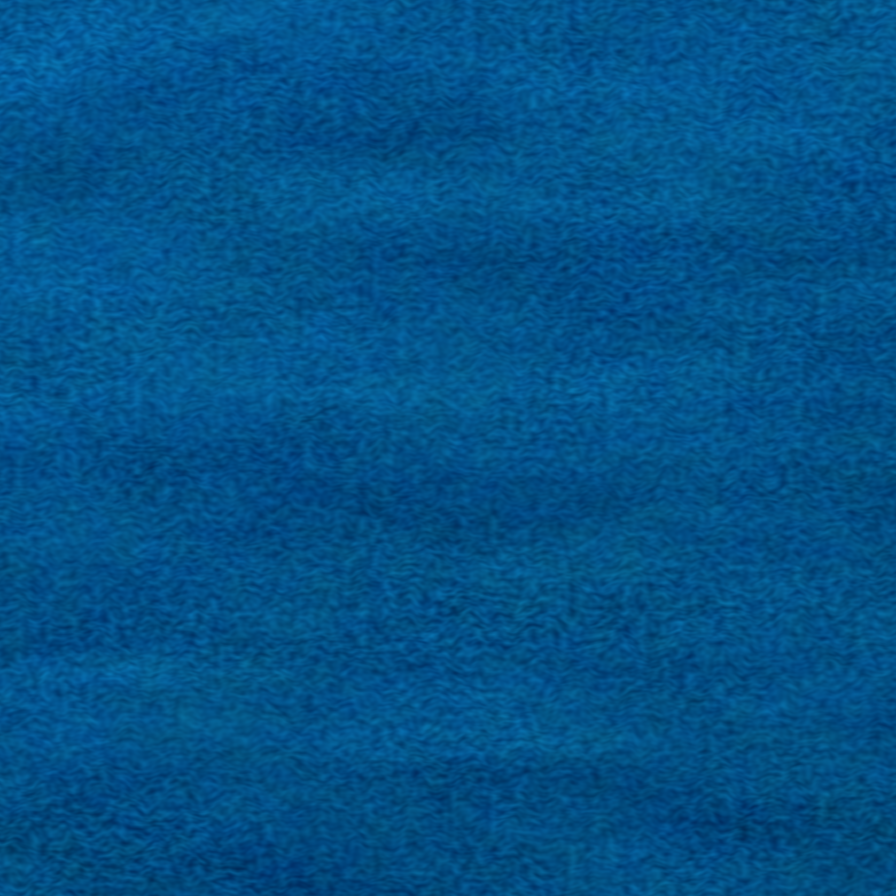
This texture is drawn by a three.js fragment shader. Its source:

```glsl
// Deep blue dyed fabric with fine wavy horizontal grain and soft streaks.
varying vec2 vUv;

// Random unit gradient for a lattice point.
vec2 latticeGradient(vec2 cell) {
  vec3 p = fract(cell.xyx * vec3(0.1031, 0.1030, 0.0973));
  p += dot(p, p.yzx + 33.33);
  float angle = 6.28318 * fract((p.x + p.y) * p.z);
  return vec2(cos(angle), sin(angle));
}

// Gradient noise, roughly -1 to 1.
float gradientNoise(vec2 p) {
  vec2 cell = floor(p);
  vec2 f = fract(p);
  vec2 blend = f * f * f * (f * (f * 6.0 - 15.0) + 10.0);
  float a = dot(latticeGradient(cell), f);
  float b = dot(latticeGradient(cell + vec2(1.0, 0.0)), f - vec2(1.0, 0.0));
  float c = dot(latticeGradient(cell + vec2(0.0, 1.0)), f - vec2(0.0, 1.0));
  float d = dot(latticeGradient(cell + vec2(1.0, 1.0)), f - vec2(1.0, 1.0));
  return 1.4 * mix(mix(a, b, blend.x), mix(c, d, blend.x), blend.y);
}

// Long horizontal streaks, from broad bands to thin threads.
float streaks(vec2 p) {
  float sum = 0.0;
  float weight = 1.15;
  vec2 scale = vec2(1.6, 8.0);
  for (int i = 0; i < 4; i++) {
    sum += weight * gradientNoise(p * scale + float(i) * 17.3 + 5.0);
    scale *= vec2(2.7, 2.1);
    weight *= 0.72;
  }
  return sum;
}

// Short fibres whose direction wavers around the horizontal.
float fibres(vec2 p) {
  p.y += 0.006 * gradientNoise(p * vec2(22.0, 16.0) + 41.0);
  p.y += 0.0025 * gradientNoise(p * vec2(60.0, 45.0) + 73.0);
  float coarse = gradientNoise(p * vec2(68.0, 135.0) + 11.0);
  float fine = gradientNoise(p * vec2(115.0, 205.0) + 29.0);
  return 1.6 * coarse + 1.6 * fine;
}

void main() {
  // Light falls off towards the lower right.
  float light = 0.95 * (vUv.y - 0.5) - 0.4 * (vUv.x - 0.5);

  // Grain contrast varies gently from patch to patch.
  float patchiness = 1.0 + 0.3 * gradientNoise(vUv * vec2(5.0, 8.0) + 61.0);
  float tone = light + streaks(vUv) + patchiness * fibres(vUv);

  // Dye drifts between teal and pure blue.
  float dye = 0.7 * gradientNoise(vUv * vec2(5.0, 7.0) + 91.0)
            + 0.9 * gradientNoise(vUv * vec2(32.0, 48.0) + 37.0)
            + 0.5 * light;

  vec3 color = vec3(0.011, 0.322, 0.535);
  color += tone * vec3(0.007, 0.041, 0.047);
  color += dye * vec3(-0.003, -0.009, 0.026);
  gl_FragColor = vec4(clamp(color, 0.0, 1.0), 1.0);
}
```
